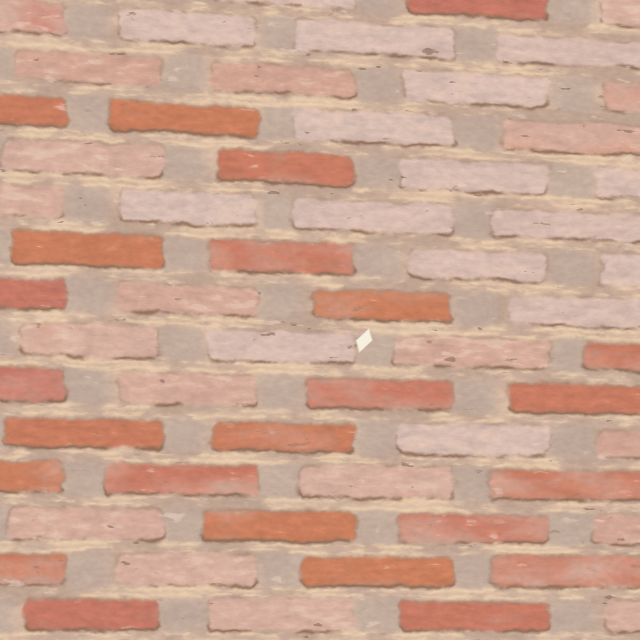
A Shadertoy shader for this texture:

```glsl
// Weathered brick wall: a sagging running bond of long, thin bricks in wide mortar.
// Noise-warped rounded boxes form the bricks; hashes vary their size, fading and
// limewash, while stretched gradient noise adds smears, chips and broken shadows.

vec2 hash2(vec2 p) {
    vec3 a = fract(p.xyx * vec3(0.1031, 0.1030, 0.0973));
    a += dot(a, a.yzx + 33.33);
    return fract((a.xx + a.yz) * a.zy);
}

float corner(vec2 cell, vec2 offset, vec2 f) {
    return dot(hash2(cell + offset + 71.0) * 2.0 - 1.0, f - offset);
}

float gradientNoise(vec2 p) {
    vec2 i = floor(p), f = fract(p);
    vec2 u = f * f * f * (f * (f * 6.0 - 15.0) + 10.0);
    return mix(mix(corner(i, vec2(0, 0), f), corner(i, vec2(1, 0), f), u.x),
               mix(corner(i, vec2(0, 1), f), corner(i, vec2(1, 1), f), u.x), u.y);
}

float fbm(vec2 p) {
    float sum = 0.0, amp = 0.8;
    for (int i = 0; i < 4; i++) {
        sum += amp * gradientNoise(p);
        p = p * 2.03 + 17.3;
        amp *= 0.5;
    }
    return sum;
}

float roundedBox(vec2 p, vec2 halfSize, float radius) {
    vec2 d = abs(p) - halfSize + radius;
    return length(max(d, 0.0)) + min(max(d.x, d.y), 0.0) - radius;
}

void mainImage(out vec4 fragColor, in vec2 fragCoord) {
    vec2 uv = fragCoord / iResolution.xy;
    float soft = 0.0025 + 0.7 / iResolution.y;

    // Wall coordinates, y downward; courses slope more toward the top
    vec2 wall = vec2(uv.x, 1.0 - uv.y);
    wall.y -= 0.066 * wall.x * (1.0 - wall.y);
    vec2 warped = wall + vec2(0.012, 0.007) * vec2(fbm(wall * vec2(18, 30)), fbm(wall * vec2(14, 24) + 40.0));
    warped += 0.004 * vec2(fbm(wall * 65.0 + 9.0), fbm(wall * 55.0 + 80.0));

    // Running bond, alternate courses shifted by half a brick
    vec2 grid = warped * vec2(3.3, 13.9) + vec2(0.05, 0.15);
    grid.x += 0.5 * mod(floor(grid.y) + 1.0, 2.0);
    vec2 id = floor(grid);
    vec2 rnd = hash2(id + 5.0), vary = hash2(id + 47.0);
    vec2 local = (fract(grid) - 0.5) / vec2(3.3, 13.9);
    vec2 q = local - vec2(0.014, 0.003) * (vary - 0.5);
    float d = roundedBox(q, vec2(0.126 - 0.022 * vary.x, 0.0255 - 0.004 * vary.y), 0.009);

    // Shared wear noises
    float broad = fbm(wall * vec2(7, 17) + 3.0);
    float smear = fbm(wall * vec2(24, 70) + 21.0);
    float grain = fbm(wall * vec2(75, 120));

    // Mortar: sandy beds and greyer upright joints
    vec3 color = mix(vec3(0.75, 0.64, 0.57), vec3(0.86, 0.74, 0.65), smoothstep(-0.35, 0.35, broad + 0.4 * smear));
    float upright = smoothstep(0.105, 0.13, abs(local.x)) * smoothstep(0.034, 0.022, abs(local.y));
    color = mix(color, vec3(0.74, 0.66, 0.61), 0.65 * upright);
    float ridge = exp(-pow((abs(q.y) - 0.031) / 0.0035, 2.0));
    color = mix(color, vec3(0.92, 0.81, 0.67), 0.75 * ridge * smoothstep(-0.15, 0.25, smear + broad));

    // Brick face: faded pink to fired red or orange, some limewashed
    float fired = smoothstep(0.48, 0.85, rnd.x + 0.35 * broad + 0.12 * smear);
    vec3 clay = mix(vec3(0.77, 0.47, 0.41), vec3(0.79, 0.50, 0.37), rnd.y);
    vec3 face = mix(mix(vec3(0.86, 0.70, 0.64), vec3(0.83, 0.63, 0.56), vary.y), clay, fired);
    float limewash = step(rnd.x, 0.22);
    face = mix(face, vec3(0.86, 0.77, 0.74), 0.8 * limewash);
    face *= 1.0 + 0.12 * smear;
    float plaster = smoothstep(0.12, 0.38, smear + 0.5 * broad - 0.25 * fired);
    face = mix(face, vec3(0.88, 0.76, 0.70), 0.7 * plaster);
    color = mix(color, face, smoothstep(soft, -soft, d) * mix(0.75, 1.0, fired));

    // Broken shadows under bricks, with fainter ones around the other edges
    float below = smoothstep(0.008, 0.022, q.y);
    float broken = smoothstep(-0.2, 0.25, fbm(wall * vec2(20, 28) + 60.0) + 0.25 * fired);
    float rim = exp(-pow((d - 0.001) / 0.0032, 2.0));
    color = mix(color, vec3(0.50, 0.37, 0.29), rim * broken * mix(0.25, 0.72, below));

    // Stray dark chips, pale scuffs and fine grain
    float chip = smoothstep(0.36, 0.5, fbm(wall * vec2(26, 62) + 130.0));
    color = mix(color, vec3(0.53, 0.42, 0.36), 0.6 * chip * (1.0 - 0.7 * fired));
    float scuff = smoothstep(0.3, 0.5, fbm(wall * vec2(20, 48) + 210.0));
    color = mix(color, vec3(0.91, 0.81, 0.75), 0.55 * scuff * (1.0 - 0.7 * fired));
    color *= 1.0 + 0.07 * grain;

    // One small white stone wedged in a joint
    vec2 s = uv - vec2(0.569, 0.468);
    s.x -= 0.4 * s.y;
    float stone = abs(s.x) / 0.013 + abs(s.y) / 0.019 - 1.0;
    color = mix(color, vec3(0.97, 0.94, 0.87), smoothstep(0.15, -0.2, stone));

    fragColor = vec4(clamp(color, 0.0, 1.0), 1.0);
}
```
